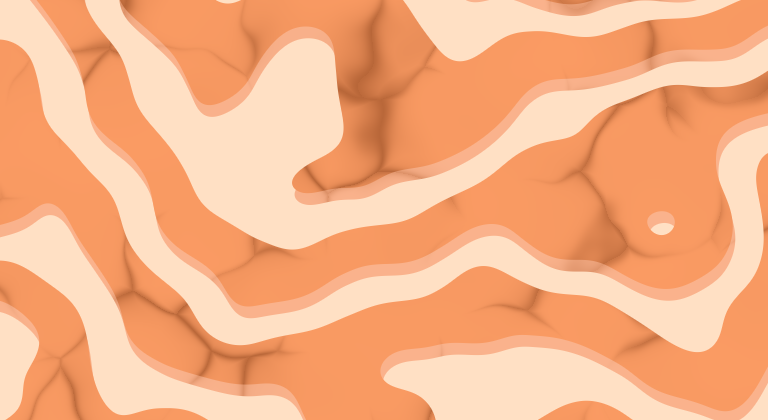
Write a WebGL 1 fragment shader that draws this background.

```glsl
precision highp float;

uniform vec2 u_resolution;

// Colours
const vec3 CREAM = vec3(1.0, 0.88, 0.77);
const vec3 ORANGE = vec3(0.975, 0.603, 0.385);
const vec3 LIP = vec3(0.98, 0.70, 0.55);
const vec3 VEIN = vec3(0.72, 0.40, 0.22);

// Bands, in units of the canvas height
const float BAND_FREQUENCY = 2.6;
const float BAND_THRESHOLD = -0.08;
const float BAND_SAG = 0.4;
const float SAG_CENTRE = 1.05;
const float MEANDER = 1.4;
const float RIPPLE = 0.34;
const vec2 LIP_OFFSET = vec2(0.006, -0.028);

// Veins
const float VEIN_SCALE = 3.7;
const float CORE_WIDTH = 0.027;
const float HALO_WIDTH = 0.11;
const float CORE_STRENGTH = 0.6;
const float HALO_STRENGTH = 0.4;

const float TAU = 6.2831853;

vec2 hash2(vec2 p) {
  return fract(sin(vec2(dot(p, vec2(127.1, 311.7)),
                        dot(p, vec2(269.5, 183.3)))) * 43758.5453);
}

float cornerSlope(vec2 cell, vec2 corner, vec2 local) {
  float angle = TAU * hash2(cell + corner).x;
  return dot(vec2(cos(angle), sin(angle)), local - corner);
}

// Gradient noise, roughly -0.7 to 0.7
float noise(vec2 p) {
  vec2 cell = floor(p);
  vec2 f = p - cell;
  vec2 u = f * f * f * (f * (f * 6.0 - 15.0) + 10.0);
  float low = mix(cornerSlope(cell, vec2(0.0, 0.0), f),
                  cornerSlope(cell, vec2(1.0, 0.0), f), u.x);
  float high = mix(cornerSlope(cell, vec2(0.0, 1.0), f),
                   cornerSlope(cell, vec2(1.0, 1.0), f), u.x);
  return mix(low, high, u.y);
}

// Positive inside the meandering bands
float bandField(vec2 p) {
  float dx = p.x - SAG_CENTRE;
  float phase = BAND_FREQUENCY * (p.y - BAND_SAG * dx * dx);
  phase += MEANDER * noise(p * 1.9 + 3.4);
  phase += RIPPLE * noise(p * 4.6 + 17.2);
  return sin(TAU * phase) - BAND_THRESHOLD;
}

// Antialiased band mask, one pixel wide at the edge
float bandMask(vec2 p, float pixel) {
  float f = bandField(p);
  vec2 slope = vec2(bandField(p + vec2(pixel, 0.0)),
                    bandField(p + vec2(0.0, pixel))) - f;
  return clamp(0.5 + f / max(length(slope), 0.001), 0.0, 1.0);
}

// Broken cracks along warped cell borders, shaded softly on one side
float veinShade(vec2 p) {
  vec2 warp = vec2(noise(p * 3.1 + 5.7), noise(p * 3.1 + 41.3)) * 0.18;
  warp += vec2(noise(p * 9.0 + 23.1), noise(p * 9.0 + 71.9)) * 0.045;
  vec2 q = (p + warp) * VEIN_SCALE;
  vec2 base = floor(q);
  vec2 nearestCell = base;
  float nearest = 8.0;
  float second = 8.0;
  for (int j = -1; j <= 1; j++) {
    for (int i = -1; i <= 1; i++) {
      vec2 cell = base + vec2(float(i), float(j));
      float d = distance(q, cell + hash2(cell));
      if (d < nearest) {
        second = nearest;
        nearest = d;
        nearestCell = cell;
      } else {
        second = min(second, d);
      }
    }
  }
  float border = 0.5 * (second - nearest);
  float presence = smoothstep(-0.2, 0.25, noise(p * 3.4 + 57.6));
  float thickness = mix(0.5, 1.5, presence);
  float side = mix(0.25, 1.0, hash2(nearestCell + 9.0).y);
  float core = exp(-pow(border / (CORE_WIDTH * thickness), 1.5));
  float halo = side * exp(-border / (HALO_WIDTH * thickness * side));
  return presence * (CORE_STRENGTH * core + HALO_STRENGTH * halo);
}

void main() {
  vec2 p = gl_FragCoord.xy / u_resolution.y;
  float pixel = 1.0 / u_resolution.y;

  float band = bandMask(p, pixel);
  float lip = bandMask(p - LIP_OFFSET, pixel);
  float shade = veinShade(p);

  // Faint mottling and veins on the band, paler on the lip
  vec3 bandColor = ORANGE * (1.0 + 0.015 * noise(p * 4.0 + 88.0));
  bandColor = mix(bandColor, VEIN, shade);
  vec3 lipColor = mix(LIP, VEIN, 0.45 * shade);

  vec3 color = mix(CREAM, lipColor, lip);
  color = mix(color, bandColor, band);
  gl_FragColor = vec4(color, 1.0);
}
```
